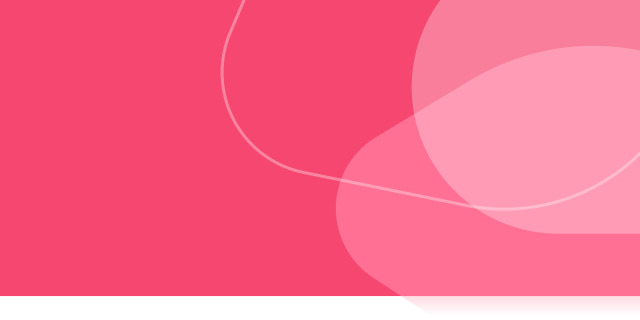
Reproduce this background procedurally as a Shadertoy shader.

```glsl
// Flat pink banner with overlapping translucent rounded blobs and a thin curved
// outline above a white footer. Every shape is a signed distance built from
// tapered capsules; positions are in canvas heights, origin at the lower left.

const vec3 WHITE = vec3(1.0);
const vec3 BASE_PINK = vec3(0.96, 0.28, 0.44);
const vec3 BLOB_PINK = vec3(1.0, 0.44, 0.58);
const float FOOTER_TOP = 0.0748;
const float PILL_ALPHA = 0.3;
const float OUTLINE_ALPHA = 0.33;
const float OUTLINE_HALF_WIDTH = 0.0047;

// Signed distance to a disc.
float discDistance(vec2 p, vec2 center, float radius) {
    return length(p - center) - radius;
}

// Signed distance to the hull of two discs.
float taperedCapsule(vec2 p, vec2 a, float radiusA, vec2 b, float radiusB) {
    float len = length(b - a);
    vec2 axis = (b - a) / len;
    vec2 d = p - a;
    vec2 q = vec2(abs(d.x * axis.y - d.y * axis.x), dot(d, axis));
    float slope = (radiusA - radiusB) / len;
    float run = sqrt(1.0 - slope * slope);
    float along = dot(q, vec2(-slope, run));
    if (along < 0.0) return length(q) - radiusA;
    if (along > run * len) return length(q - vec2(0.0, len)) - radiusB;
    return dot(q, vec2(run, slope)) - radiusA;
}

// Wide blob: tapered left lobe joined to a broad arc on the right.
float blobDistance(vec2 p) {
    float lobe = taperedCapsule(p, vec2(1.3094, 0.349), 0.2599,
                                vec2(1.7208, 0.3411), 0.4792);
    float arc = discDistance(p, vec2(1.8542, 0.1198), 0.737);
    return min(lobe, max(arc, 1.474 - p.x));
}

// Pill that runs off the right side.
float pillDistance(vec2 p) {
    return taperedCapsule(p, vec2(1.7448, 0.7279), 0.4583,
                          vec2(3.0, 0.7279), 0.4583);
}

// Rounded contour made of a small left bend and a large right bend.
float contourDistance(vec2 p) {
    vec2 bend = vec2(1.0128, 0.7734);
    float bendRadius = 0.3188;
    float lower = taperedCapsule(p, bend, bendRadius, vec2(1.5755, 0.95), 0.6036);
    float upper = taperedCapsule(p, bend, bendRadius, vec2(1.216, 1.2526), bendRadius);
    return min(lower, upper);
}

// Antialiased coverage of the inside of a shape.
float coverage(float dist, float pixel) {
    return clamp(0.5 - dist / pixel, 0.0, 1.0);
}

void mainImage(out vec4 fragColor, in vec2 fragCoord) {
    float pixel = 1.0 / iResolution.y;
    vec2 p = fragCoord * pixel;
    float blob = coverage(blobDistance(p), pixel);

    // Banner layers
    vec3 banner = mix(BASE_PINK, BLOB_PINK, blob);
    banner = mix(banner, WHITE, PILL_ALPHA * coverage(pillDistance(p), pixel));
    float stroke = abs(contourDistance(p)) - OUTLINE_HALF_WIDTH;
    banner = mix(banner, WHITE, OUTLINE_ALPHA * coverage(stroke, pixel));

    // Footer with the blob fading out below the banner
    float fade = 0.25 * clamp((p.y - 0.012) / (FOOTER_TOP - 0.012), 0.0, 1.0);
    vec3 footer = mix(WHITE, BLOB_PINK, blob * fade);

    vec3 color = mix(banner, footer, coverage(p.y - FOOTER_TOP, pixel));
    fragColor = vec4(color, 1.0);
}
```
